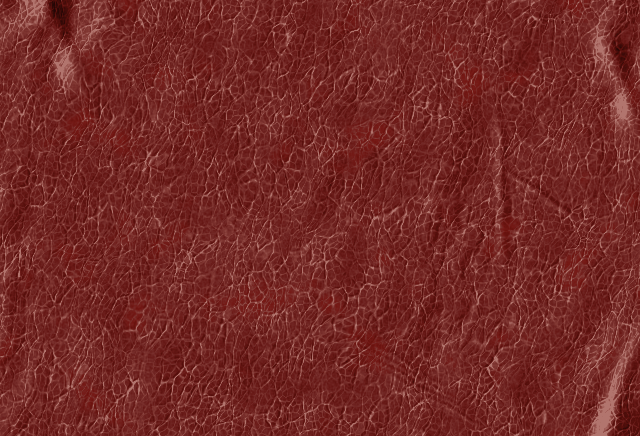
Give the GLSL for this texture, as a Shadertoy shader.

```glsl
vec2 hash2(vec2 p) {
    vec3 q = fract(p.xyx * vec3(0.1031, 0.1030, 0.0973));
    q += dot(q, q.yzx + 33.33);
    return fract((q.xx + q.yz) * q.zy);
}

float cornerSlope(vec2 cell, vec2 offset, vec2 f) {
    return dot(hash2(cell + offset) * 2.0 - 1.0, f - offset);
}

float gradientNoise(vec2 p) {
    vec2 cell = floor(p), f = fract(p);
    vec2 u = f * f * f * (f * (f * 6.0 - 15.0) + 10.0);
    float low = mix(cornerSlope(cell, vec2(0, 0), f), cornerSlope(cell, vec2(1, 0), f), u.x);
    float high = mix(cornerSlope(cell, vec2(0, 1), f), cornerSlope(cell, vec2(1, 1), f), u.x);
    return mix(low, high, u.y);
}

float fbm(vec2 p, int octaves) {
    float sum = 0.0, gain = 1.0;
    for (int i = 0; i < octaves; i++) {
        sum += gain * gradientNoise(p);
        p = mat2(1.6, 1.2, -1.2, 1.6) * p + 17.3;
        gain *= 0.55;
    }
    return sum;
}

// Bright seams between jittered cells
float seams(vec2 p, float width) {
    vec2 cell = floor(p), f = fract(p);
    float nearest = 8.0, second = 8.0;
    for (int y = -1; y <= 1; y++)
    for (int x = -1; x <= 1; x++) {
        vec2 o = vec2(x, y);
        float d = length(o + hash2(cell + o) - f);
        second = min(second, max(nearest, d));
        nearest = min(nearest, d);
    }
    return 1.0 - smoothstep(0.0, width, second - nearest);
}

// Thin lines along the zero crossings of stretched noise
float veins(vec2 p, vec2 freq, float sharpness) {
    float n = gradientNoise(p * freq) * sharpness;
    return exp(-n * n);
}

// Light on one side of a segment, shadow on the other
float fold(vec2 p, vec2 a, vec2 b, float width) {
    vec2 axis = b - a;
    float along = dot(p - a, axis) / dot(axis, axis);
    float side = dot(p - a, normalize(vec2(-axis.y, axis.x))) / width;
    float ends = smoothstep(-0.1, 0.3, along) * smoothstep(1.1, 0.7, along);
    return 2.3 * side * exp(-side * side) * ends;
}

float spot(vec2 p, vec2 center, vec2 radius) {
    return 1.0 - smoothstep(0.3, 1.0, length((p - center) / radius));
}

vec3 leatherRamp(float tone) {
    vec3 shades[6] = vec3[6](
        vec3(0.34, 0.06, 0.045), vec3(0.41, 0.10, 0.09), vec3(0.45, 0.16, 0.15),
        vec3(0.51, 0.22, 0.20), vec3(0.58, 0.31, 0.29), vec3(0.70, 0.46, 0.43));
    float x = clamp(tone, 0.0, 1.0) * 5.0;
    int i = min(int(x), 4);
    return mix(shades[i], shades[i + 1], x - float(i));
}

void mainImage(out vec4 fragColor, in vec2 fragCoord) {
    vec2 p = fragCoord / iResolution.y;
    float right = iResolution.x / iResolution.y;
    vec2 light = vec2(0.004, -0.002);

    // Bent, slightly slanted grain space
    vec2 bend = vec2(fbm(p * 5.0, 3), fbm(p * 5.0 + 40.0, 3));
    vec2 q = p + 0.035 * bend;
    q.x -= 0.22 * p.y;
    vec2 ragged = q + 0.004 * vec2(gradientNoise(p * 70.0), gradientNoise(p * 70.0 + 9.0));

    // Fine grain and longer creases
    float patches = fbm(p * 4.0 + 3.0, 4);
    float strength = clamp(1.0 + 1.1 * fbm(p * 13.0 + 21.0, 3), 0.3, 1.9);
    float fine = seams(ragged * vec2(78.0, 50.0), 0.28);
    vec2 creaseFreq = vec2(36.0, 18.0);
    float crease = seams(ragged * creaseFreq, 0.15);
    float creaseShade = seams((ragged + light) * creaseFreq, 0.17);
    float tone = 0.25 + 0.14 * patches;
    tone += strength * (0.32 * fine + 0.42 * crease - 0.2 * creaseShade);
    tone += 0.26 * gradientNoise(p * 190.0) + 0.2 * gradientNoise(p * vec2(95.0, 60.0));

    // Soft undulation, strongest near the worn edges
    float worn = spot(p, vec2(0.1, 0.95), vec2(0.26, 0.2))
        + spot(p, vec2(right, 0.85), vec2(0.16, 0.3))
        + spot(p, vec2(right, 0.05), vec2(0.2, 0.35))
        + 0.6 * spot(p, vec2(0.0, 0.3), vec2(0.14, 0.5));
    vec2 swellFreq = vec2(13.0, 6.0);
    float swell = gradientNoise(q * swellFreq) - gradientNoise((q + light * 4.0) * swellFreq);
    tone += swell * (0.35 + 1.5 * worn) + 0.1 * worn;

    // Cluster of deep upright wrinkles
    float cluster = spot(p, vec2(1.04, 0.38), vec2(0.15, 0.32));
    vec2 veinFreq = vec2(24.0, 8.0);
    float ridge = veins(ragged, veinFreq, 8.0);
    float groove = veins(ragged + light * 1.3, veinFreq, 7.0);
    tone += cluster * (0.42 * ridge - 0.4 * groove);

    // Long folds and diagonal scuffs
    vec2 r = p + 0.02 * bend;
    float folds = 0.3 * fold(r, vec2(1.16, 0.36), vec2(1.14, 0.76), 0.012);
    folds += 0.22 * fold(r, vec2(1.34, 0.5), vec2(1.14, 0.62), 0.008);
    folds += 0.35 * fold(r, vec2(0.2, 0.8), vec2(0.08, 1.02), 0.025);
    folds += 0.45 * fold(r, vec2(right, 0.7), vec2(1.38, 0.95), 0.025);
    folds += 0.6 * fold(r, vec2(1.38, -0.04), vec2(1.47, 0.24), 0.025);
    for (float i = 0.0; i < 4.0; i++) {
        vec2 start = vec2(0.74 + 0.035 * i, 0.27 - 0.035 * i);
        folds += 0.17 * fold(r, start + vec2(0.3, -0.17), start, 0.006);
    }
    tone += folds;

    // Dye colour, red blotches and deep shadow
    vec3 color = leatherRamp(tone);
    float redness = smoothstep(0.1, 0.6, fbm(p * 8.0 + 60.0, 3)) * (1.0 - smoothstep(0.2, 0.6, tone));
    color = mix(color, vec3(0.51, 0.09, 0.07), 0.5 * redness);
    color *= 1.0 - 0.6 * smoothstep(0.0, 0.7, -tone);
    fragColor = vec4(color, 1.0);
}
```
